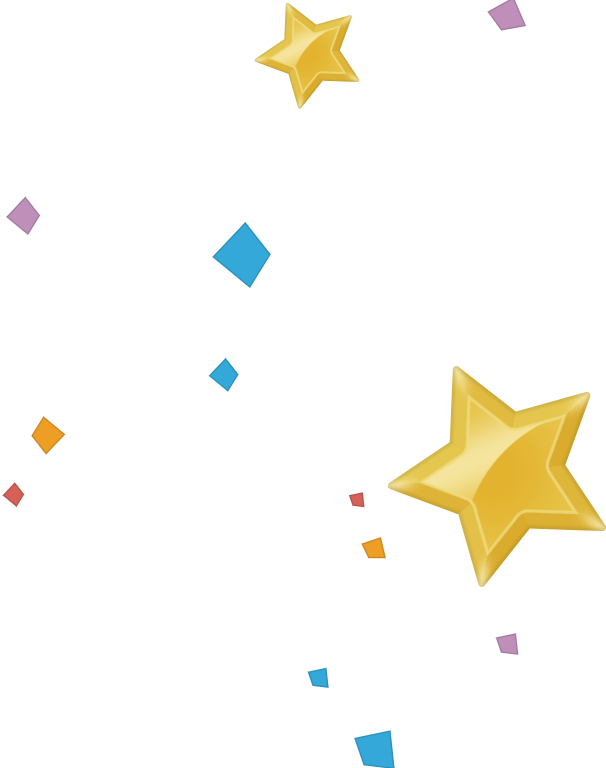
A WebGL 1 fragment shader for this background:

```glsl
precision highp float;
// Bevelled gold stars and scattered paper confetti on white.

#define STAR_TURN 0.747
#define STAR_ROUND 0.03
#define RIM_WIDTH 0.15
#define GOLD vec3(0.89, 0.70, 0.18)
#define YELLOW vec3(0.91, 0.81, 0.35)
#define CREAM vec3(0.97, 0.92, 0.68)
#define BLUE vec3(0.20, 0.66, 0.85)
#define PURPLE vec3(0.75, 0.56, 0.73)
#define ORANGE vec3(0.93, 0.62, 0.14)
#define RED vec3(0.84, 0.38, 0.35)

uniform vec2 u_resolution;

const float SECTOR = 1.256637;  // a fifth of a turn

// Coverage of a shape from its signed distance, in canvas heights.
float cover(float d) {
  return clamp(0.5 - d * u_resolution.y, 0.0, 1.0);
}

// Signed distance past the edge a-b of a clockwise polygon.
float edge(vec2 p, vec2 a, vec2 b) {
  vec2 e = normalize(b - a);
  return dot(p - a, vec2(-e.y, e.x));
}

float quad(vec2 p, vec2 a, vec2 b, vec2 c, vec2 d) {
  return max(max(edge(p, a, b), edge(p, b, c)),
             max(edge(p, c, d), edge(p, d, a)));
}

vec2 place(vec2 p, vec2 center, float size, float turn) {
  float c = cos(turn), s = sin(turn);
  vec2 q = (p - center) / size;
  return vec2(c * q.x + s * q.y, c * q.y - s * q.x);
}

// Paint a paper chip with a faint darker border.
void paint(inout vec3 col, float d, vec3 paper) {
  vec3 ink = mix(paper * 0.86, paper, cover(d + 0.0018));
  col = mix(col, ink, cover(d));
}

void kite(inout vec3 col, vec2 p, vec2 center, float size, float turn, vec3 paper) {
  float d = quad(place(p, center, size, turn), vec2(0.08, 1.0),
                 vec2(0.85, 0.02), vec2(0.22, -1.0), vec2(-0.92, -0.06));
  paint(col, d * size, paper);
}

void scrap(inout vec3 col, vec2 p, vec2 center, float size, float turn, vec3 paper) {
  float d = quad(place(p, center, size, turn), vec2(-1.07, 0.62),
                 vec2(0.75, 1.0), vec2(0.96, -0.94), vec2(-0.6, -0.75));
  paint(col, d * size, paper);
}

void star(inout vec3 col, vec2 p, vec2 center, float size) {
  vec2 q = (p - center) / size;
  float aa = 1.0 / (size * u_resolution.y);

  // Fold the plane into half of one point.
  float theta = atan(q.y, q.x);
  float a = mod(theta - STAR_TURN + 0.5 * SECTOR, SECTOR) - 0.5 * SECTOR;
  float side = a < 0.0 ? -1.0 : 1.0;
  vec2 v = length(q) * vec2(cos(a), abs(sin(a)));
  vec2 tip = vec2(0.97, 0.0);
  vec2 slope = vec2(0.402, 0.292) - tip;
  vec2 w = v - tip;
  float along = clamp(dot(w, slope) / dot(slope, slope), 0.0, 1.0);
  float outside = sign(w.y * -slope.x + w.x * slope.y);
  float d = outside * length(w - slope * along) - STAR_ROUND;

  // Rim facets lit from the upper left, with pale ridges at the tips.
  float facing = theta - a + side * 1.096;
  float lit = 0.5 + 0.5 * cos(facing - 2.4);
  vec3 rim = mix(GOLD * 0.96, YELLOW, lit * 0.8);
  float ridge = exp(-v.y * v.y * 350.0) * smoothstep(0.66, 0.95, v.x);
  rim = mix(rim, CREAM, ridge * 0.75);
  rim *= 1.0 - 0.09 * smoothstep(-0.05, 0.0, d);

  // Inner face: a glossy sheet cut by a curved shadow.
  float sheen = dot(q, vec2(-0.40, 0.92)) - 0.19;
  vec3 gloss = mix(mix(GOLD, YELLOW, 0.55), CREAM, exp(-14.0 * sheen * sheen) * 0.85);
  vec3 shade = mix(GOLD, YELLOW, smoothstep(0.1, 0.9, length(q - vec2(-0.1, 0.0))) * 0.7);
  float arc = length(q - vec2(0.91, -0.71)) - 1.27;
  vec3 face = mix(shade, gloss, smoothstep(-aa, aa, arc));

  // Join the face and the rim with a pale line.
  float inset = d + RIM_WIDTH;
  vec3 gold = mix(face, rim, smoothstep(-aa, aa, inset));
  float line = 1.0 - smoothstep(0.006, 0.012 + aa, abs(inset));
  gold = mix(gold, mix(YELLOW, CREAM, 0.5), line * 0.75);
  col = mix(col, gold, cover(d * size));
}

void main() {
  vec2 p = gl_FragCoord.xy / u_resolution.y;
  vec3 col = vec3(1.0);

  // Kites on the left
  kite(col, p, vec2(0.316, 0.668), 0.043, 0.0, BLUE);
  kite(col, p, vec2(0.292, 0.512), 0.022, 0.0, BLUE);
  kite(col, p, vec2(0.031, 0.719), 0.025, 0.0, PURPLE);
  kite(col, p, vec2(0.062, 0.433), 0.025, 3.14, ORANGE);
  kite(col, p, vec2(0.018, 0.356), 0.016, 0.0, RED);

  // Scraps on the right
  scrap(col, p, vec2(0.660, 0.979), 0.021, 0.3, PURPLE);
  scrap(col, p, vec2(0.465, 0.349), 0.010, 0.0, RED);
  scrap(col, p, vec2(0.487, 0.285), 0.0145, 0.12, ORANGE);
  scrap(col, p, vec2(0.661, 0.161), 0.0145, 0.0, PURPLE);
  scrap(col, p, vec2(0.415, 0.117), 0.0135, 0.0, BLUE);
  scrap(col, p, vec2(0.489, 0.023), 0.026, 0.0, BLUE);

  star(col, p, vec2(0.404, 0.930), 0.073);
  star(col, p, vec2(0.656, 0.385), 0.152);
  gl_FragColor = vec4(col, 1.0);
}
```
